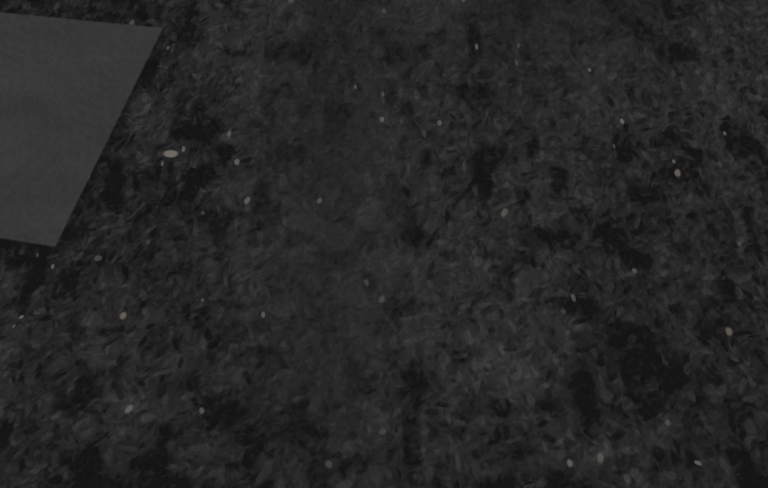
A WebGL 1 fragment shader for this texture:

```glsl
precision highp float;
// Dim, trodden earth with soft leaf litter and the corner of a flat grey slab.
uniform vec2 u_resolution;

const vec3 SOIL = vec3(0.160, 0.156, 0.157);
const vec3 SLAB = vec3(0.218, 0.216, 0.214);
const vec3 PALE_CHIP = vec3(0.43, 0.41, 0.38);
const vec2 SLAB_TOP_LEFT = vec2(0.0, 0.975);
const vec2 SLAB_TOP_RIGHT = vec2(0.334, 0.943);
const vec2 SLAB_LOW_RIGHT = vec2(0.113, 0.494);
const vec2 SLAB_LOW_LEFT = vec2(0.0, 0.512);
const float COARSE_LITTER = 46.0;   // leaves per canvas height
const float FINE_LITTER = 78.0;
const float LITTER_CONTRAST = 0.088;
const float MOTTLE_CONTRAST = 0.065;
const float PATCH_CONTRAST = 0.075;
const float GRAIN_CONTRAST = 0.022;
const float SHADOW_DEPTH = 0.058;

float hash(vec2 p) {
  return fract(sin(dot(p, vec2(127.1, 311.7))) * 43758.5);
}

float noise(vec2 p) {
  vec2 i = floor(p), f = fract(p);
  f = f * f * (3.0 - 2.0 * f);
  return mix(mix(hash(i), hash(i + vec2(1.0, 0.0)), f.x),
             mix(hash(i + vec2(0.0, 1.0)), hash(i + 1.0), f.x), f.y);
}

float fbm(vec2 p) {
  float sum = 0.0, amp = 0.5;
  for (int i = 0; i < 4; i++) {
    sum += amp * noise(p);
    p = mat2(1.6, 1.2, -1.2, 1.6) * p + 7.3;
    amp *= 0.5;
  }
  return sum / 0.9375;
}

// Overlapping soft leaves of random tone, most leaning to the right.
float litter(vec2 p, float seed) {
  vec2 cell = floor(p);
  float tone = 0.0;
  for (int y = -1; y <= 1; y++) {
    for (int x = -1; x <= 1; x++) {
      vec2 id = cell + vec2(float(x), float(y));
      vec2 centre = id + vec2(hash(id + seed), hash(id + seed + 17.0));
      float angle = 1.1 + 2.4 * (hash(id + seed + 31.0) - 0.5);
      vec2 axis = vec2(cos(angle), sin(angle)), d = p - centre;
      vec2 local = vec2(dot(d, axis), dot(d, vec2(-axis.y, axis.x)));
      local /= vec2(0.75, 0.25 + 0.2 * hash(id + seed + 47.0));
      float leaf = 1.0 - smoothstep(0.5, 1.15, length(local));
      tone = mix(tone, hash(id + seed + 59.0) - 0.5, leaf);
    }
  }
  return tone;
}

// Rare pale fragments, one candidate per cell.
float paleSpecks(vec2 p) {
  vec2 id = floor(p), d = fract(p) - 0.3 - 0.4 * vec2(hash(id + 3.0), hash(id + 5.0));
  float size = 0.12 + 0.12 * hash(id + 9.0);
  float shape = 1.0 - smoothstep(0.5, 1.2, length(d * vec2(1.0, 0.75)) / size);
  return shape * step(0.965, hash(id + 11.0)) * (0.25 + 0.6 * hash(id + 13.0));
}

float spot(vec2 p, vec2 centre, vec2 radius) {
  vec2 d = (p - centre) / radius;
  return exp(-dot(d, d));
}

float sideDistance(vec2 p, vec2 a, vec2 b) {
  return dot(p - a, normalize(vec2(b.y - a.y, a.x - b.x)));
}

float segmentDistance(vec2 p, vec2 a, vec2 b) {
  vec2 ab = b - a;
  return length(p - a - ab * clamp(dot(p - a, ab) / dot(ab, ab), 0.0, 1.0));
}

void main() {
  vec2 p = gl_FragCoord.xy / u_resolution.y;
  // Grains shrink towards the far, upper edge.
  vec2 ground = vec2((p.x - 0.8) * (0.85 + 0.4 * p.y), p.y * (0.9 + 0.25 * p.y));
  vec2 warped = ground + 0.012 * (vec2(noise(ground * 28.0), noise(ground * 28.0 + 40.0)) - 0.5);

  // Smooth trodden strips between rougher litter.
  float worn = spot(p, vec2(0.68, 0.6), vec2(0.17, 0.6)) + spot(p, vec2(1.1, 1.0), vec2(0.3, 0.18));
  float rough = mix(1.15, 0.5, clamp(worn, 0.0, 1.0));
  float leaves = litter(warped * COARSE_LITTER, 2.0) + 0.7 * litter(warped * FINE_LITTER, 71.0);
  float light = LITTER_CONTRAST * rough * leaves;
  light += MOTTLE_CONTRAST * rough * (fbm(warped * vec2(34.0, 26.0)) - 0.5);
  light += PATCH_CONTRAST * (fbm(vec2(p.x - 0.2 * p.y, p.y * 0.6) * 6.0) - 0.5);

  // Dark hollows, a pale drift and a thin root.
  light -= 0.035 * spot(p, vec2(0.36, 0.53), vec2(0.09, 0.36));
  light -= 0.025 * spot(p, vec2(1.36, 0.25), vec2(0.22, 0.16));
  light -= 0.05 * smoothstep(0.6, 0.85, noise(warped * vec2(24.0, 19.0) + 90.0)) * rough;
  light += 0.045 * spot(p, vec2(0.285, 0.75), vec2(0.04, 0.06));
  float root = segmentDistance(warped, vec2(0.08, 0.51), vec2(0.21, 0.7));
  light -= 0.05 * (1.0 - smoothstep(0.002, 0.009, root));

  // Slab and the shade that gathers round it.
  float slabDist = max(sideDistance(p, SLAB_LOW_RIGHT, SLAB_TOP_RIGHT),
                   max(sideDistance(p, SLAB_TOP_RIGHT, SLAB_TOP_LEFT),
                       sideDistance(p, SLAB_LOW_LEFT, SLAB_LOW_RIGHT)));
  light -= SHADOW_DEPTH * exp(-max(slabDist, 0.0) / 0.04);
  vec3 colour = max(SOIL + light, vec3(0.085, 0.083, 0.083));
  colour = mix(colour, PALE_CHIP, paleSpecks(warped * 30.0));
  float chip = length((p - vec2(0.35, 0.685)) * vec2(1.0, 2.0));
  colour = mix(colour, PALE_CHIP, 1.0 - smoothstep(0.01, 0.02, chip));
  vec3 slab = SLAB + 0.035 * (fbm(p * vec2(9.0, 18.0)) - 0.5);
  colour = mix(slab, colour, smoothstep(-0.003, 0.003, slabDist));
  colour += GRAIN_CONTRAST * (noise(p * 170.0) - 0.5);
  gl_FragColor = vec4(colour, 1.0);
}
```
